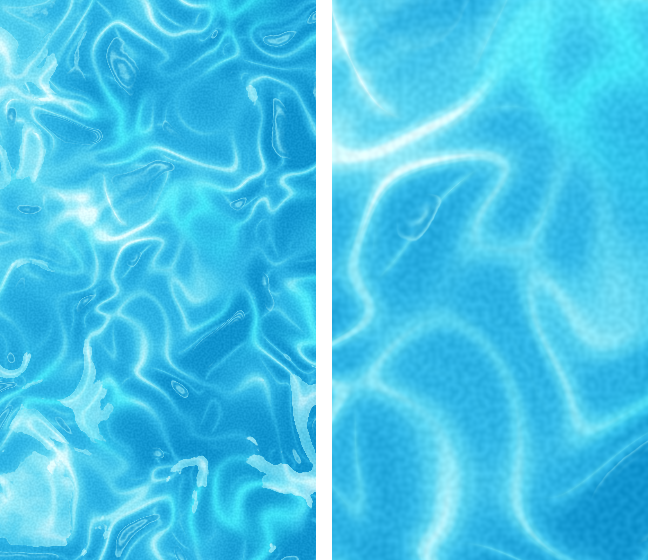
Left: the whole. Right: its middle third, enlarged.
Write a WebGL 2 fragment shader that draws this texture.

```glsl
#version 300 es
precision highp float;

#define RIPPLE_SCALE 6.3
#define WARP_AMOUNT 0.85
#define HALO_WIDTH 0.21
#define CORE_WIDTH 0.075
#define EYE_LEVEL 0.56
#define FOAM_LEVEL 0.30
#define FOAM_OPACITY 0.74
#define GRAIN_AMOUNT 0.045

uniform vec2 u_resolution;
out vec4 fragColor;

const vec3 DEEP  = vec3(0.06, 0.58, 0.81);
const vec3 MID   = vec3(0.18, 0.71, 0.90);
const vec3 LIGHT = vec3(0.33, 0.82, 0.94);
const vec3 PALE  = vec3(0.56, 0.91, 0.97);
const vec3 WHITE = vec3(0.88, 0.99, 1.00);
const vec3 CYAN  = vec3(0.24, 0.91, 0.98);

vec2 gradientAt(vec2 cell) {
    vec3 h = fract(vec3(cell.xyx) * vec3(0.1031, 0.1030, 0.0973));
    h += dot(h, h.yzx + 33.33);
    float angle = 6.2832 * fract((h.x + h.y) * h.z);
    return vec2(cos(angle), sin(angle));
}

// Gradient noise, roughly -1 to 1
float noise(vec2 p) {
    vec2 i = floor(p), f = p - i;
    vec2 u = f * f * f * (f * (f * 6.0 - 15.0) + 10.0);
    vec2 e = vec2(1.0, 0.0);
    float low  = mix(dot(gradientAt(i), f), dot(gradientAt(i + e), f - e), u.x);
    float high = mix(dot(gradientAt(i + e.yx), f - e.yx),
                     dot(gradientAt(i + e.xx), f - e.xx), u.x);
    return 1.4 * mix(low, high, u.y);
}

float fbm(vec2 p) {
    float sum = 0.0, amp = 0.55;
    for (int k = 0; k < 5; k++) {
        sum += amp * noise(p);
        p = mat2(0.8, 0.6, -0.6, 0.8) * p * 2.03 + 7.3;
        amp *= 0.5;
    }
    return sum;
}

vec3 waterRamp(float t) {
    vec3 c = mix(DEEP, MID, smoothstep(0.0, 0.32, t));
    c = mix(c, LIGHT, smoothstep(0.28, 0.56, t));
    c = mix(c, PALE, smoothstep(0.54, 0.80, t));
    return mix(c, WHITE, smoothstep(0.78, 1.10, t));
}

float spot(vec2 p, vec2 center, vec2 radius) {
    vec2 d = (p - center) / radius;
    return exp(-dot(d, d));
}

void main() {
    vec2 uv = gl_FragCoord.xy / u_resolution;
    vec2 p = gl_FragCoord.xy / u_resolution.x;

    // Warped ripple field
    vec2 bend = vec2(noise(p * 4.1 + 4.7), noise(p * 4.1 + 31.2));
    vec2 q = p * RIPPLE_SCALE + WARP_AMOUNT * bend;
    float ripple = noise(q);
    float cross = noise(q * 1.2 + 19.4);
    float broad = noise(p * 2.3 + 8.1);

    // Soft halos, bright cores and short glints inside the cells
    float strength = smoothstep(-0.6, 0.6, noise(p * 3.7 + 43.0));
    float halo = exp(-pow(abs(ripple) / HALO_WIDTH, 1.4));
    float core = exp(-pow(abs(ripple) / CORE_WIDTH, 2.0));
    float glint = exp(-abs(cross) / 0.10) * smoothstep(0.12, 0.45, abs(ripple));
    float light = -0.02 + 0.26 * broad + 0.17 * (1.0 - uv.x);
    light += halo * (0.20 + 0.46 * strength) + core * 0.20 * strength;
    light += glint * (0.22 + 0.30 * strength);

    // Hazy glare with slanted streaks
    vec2 slanted = mat2(0.75, 0.66, -0.66, 0.75) * p;
    float streak = noise(slanted.yx * vec2(3.0, 15.0) + 1.5 * bend);
    float haze = spot(p, vec2(0.26, 1.10), vec2(0.25, 0.19));
    light += haze * (0.26 + 0.40 * streak) + 0.25 * haze * haze * haze;
    light += 0.32 * spot(uv, vec2(0.0, 1.0), vec2(0.34, 0.24));
    vec3 color = waterRamp(light);
    float tint = smoothstep(0.0, 0.5, noise(p * 3.2 + 71.0));
    color = mix(color, CYAN, tint * halo * 0.8);

    // Nested contour rings at the ripple peaks
    float rough = fbm(p * 17.0 + 5.0);
    float peak = abs(ripple) + 0.06 * rough - EYE_LEVEL;
    float eye = smoothstep(0.0, 0.02, peak) * smoothstep(-0.35, 0.05, cross);
    float rings = pow(0.5 + 0.5 * cos(peak * 70.0 - 1.2), 2.0);
    vec3 eyeColor = mix(mix(DEEP, MID, 0.35), PALE, 0.1 + 0.8 * rings);
    color = mix(color, eyeColor, eye * 0.75);

    // Ragged pale patches gathered near the sides
    float shore = 0.66 * spot(uv, vec2(0.0, 0.88), vec2(0.20, 0.24));
    shore += 0.50 * spot(uv, vec2(0.10, 0.18), vec2(0.36, 0.20));
    shore += 0.60 * spot(uv, vec2(1.0, 0.25), vec2(0.22, 0.15));
    shore += 0.30 * spot(uv, vec2(1.0, 0.0), vec2(0.20, 0.12)) - 0.06;
    float foam = fbm(p * 5.5 + 0.5 * bend + 23.0) * 0.85 + 0.12 * rough + shore;
    foam -= FOAM_LEVEL + 0.50 * smoothstep(0.15, 0.45, abs(ripple));
    float patchMask = smoothstep(0.0, 0.03, foam);
    float rim = exp(-pow((foam - 0.025) / 0.02, 2.0));
    float sheen = 0.76 + 0.26 * noise(p * 7.0 + 90.0) + 0.18 * rough + 0.15 * core;
    color = mix(color, waterRamp(sheen), patchMask * FOAM_OPACITY);
    color = mix(color, PALE, rim * 0.35);

    // White flares within the patches
    float flare = smoothstep(0.2, 0.7, noise(p * 8.0 + bend + 64.0));
    color = mix(color, WHITE, flare * smoothstep(0.0, 0.2, foam) * 0.85);

    // Fine grain
    color += GRAIN_AMOUNT * noise(p * 140.0);
    fragColor = vec4(clamp(color, 0.0, 1.0), 1.0);
}
```
